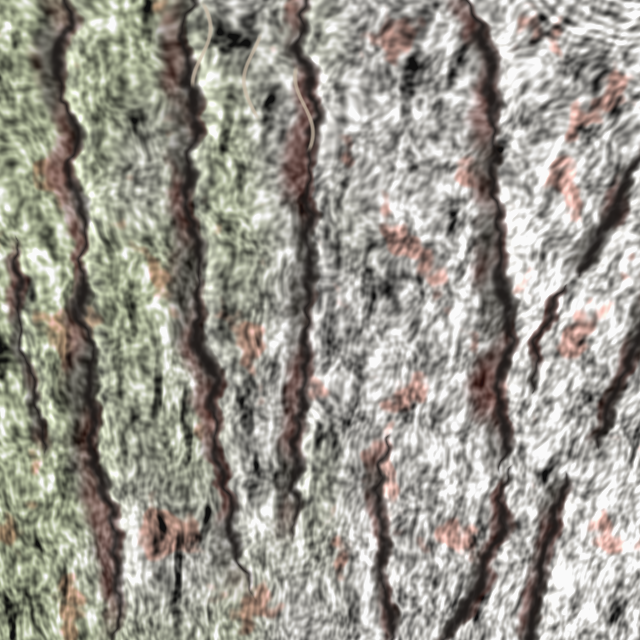
Reproduce this texture procedurally as a Shadertoy shader.

```glsl
const int FISSURES = 11;

// Top and bottom end of every fissure
const vec4 ends[FISSURES] = vec4[](
    vec4(.10, 1.08, .19, -.05), vec4(.31, 1.08, .39, .04), vec4(.475, 1.08, .45, .13),
    vec4(.71, 1.06, .77, .24), vec4(.79, .28, .70, -.03), vec4(.605, .33, .62, -.02),
    vec4(1.03, .79, .90, .56), vec4(1.02, .59, .94, .29), vec4(.90, .27, .835, -.04),
    vec4(.88, .56, .83, .38), vec4(.035, .64, .06, .28));

// Sideways bend and half width of every fissure
const vec2 bends[FISSURES] = vec2[](
    vec2(-.02, .011), vec2(-.045, .011), vec2(.02, .010), vec2(.045, .012),
    vec2(.012, .012), vec2(-.02, .009), vec2(-.012, .014), vec2(-.01, .012),
    vec2(-.015, .011), vec2(-.01, .006), vec2(-.01, .007));

vec2 gradient(vec2 cell) {
    float angle = 6.2832 * fract(sin(dot(cell, vec2(127.1, 311.7))) * 43758.5);
    return vec2(cos(angle), sin(angle));
}

float noise(vec2 p) {
    vec2 i = floor(p), f = p - i;
    vec2 u = f * f * f * (f * (f * 6. - 15.) + 10.);
    vec2 e = vec2(1, 0);
    return mix(mix(dot(gradient(i), f), dot(gradient(i + e), f - e), u.x),
               mix(dot(gradient(i + e.yx), f - e.yx), dot(gradient(i + 1.), f - 1.), u.x), u.y);
}

// Returns core darkness, brown wall and lit rim of all fissures
vec3 fissures(vec2 p) {
    vec3 result = vec3(0);
    for (int i = 0; i < FISSURES; i++) {
        vec4 e = ends[i];
        float s = (e.y - p.y) / (e.y - e.w), row = float(i) * 7.3 + .4;
        float taper = smoothstep(0., .14, s) * smoothstep(1., .86, s);
        float path = mix(e.x, e.z, s) + bends[i].x * 4. * s * (1. - s)
                   + .030 * noise(vec2(p.y * 8., row)) + .016 * noise(vec2(p.y * 31., row));
        float d = p.x - path + .006 * noise(p * 65.);
        float w = bends[i].y * taper * (.85 + 1.3 * noise(vec2(p.y * 13., row + 3.)));
        float wall = bends[i].y * (i < 4 ? 4.5 : 2.5) * (.9 + noise(vec2(p.y * 6., row + 5.)));
        float core = smoothstep(w + .004, w * .3 - .003, abs(d)) * smoothstep(0., .2, taper);
        float shade = smoothstep(-wall, -wall * .45, d) * smoothstep(.008, -.002, d - w) * taper;
        float rim = smoothstep(w, w + .008, d) * smoothstep(w + .035, w + .008, d) * taper;
        result = max(result, vec3(core, shade, rim));
    }
    return result;
}

// Pale curled fibres caught in the upper fissures
float fibres(vec2 p) {
    float amount = 0.;
    for (float i = 0.; i < 3.; i++) {
        float top = 1. - .05 * i, s = (top - p.y) / .14;
        float x = .315 + .08 * i + .014 * sin(s * 5. + i * 2.);
        amount = max(amount, smoothstep(.005, .001, abs(p.x - x))
                 * smoothstep(0., .1, s) * smoothstep(1., .9, s));
    }
    return amount;
}

void mainImage(out vec4 fragColor, in vec2 fragCoord) {
    vec2 p = fragCoord / iResolution.xy;

    // Grain leans outward toward the top on both sides
    vec2 q = p - vec2(mix(-.2, .4, p.x) * (p.y - .5), 0);
    q += .012 * vec2(noise(p * 14.), noise(p * 14. + 37.));

    // Rough surface in four sizes, with short dark slits
    float side = smoothstep(.25, .9, p.x);
    float relief = .26 * noise(q * vec2(10, 4)) + .34 * noise(q * vec2(29, 14) + 11.)
                 + .44 * noise(q * vec2(58, 36) + 23.) + .42 * noise(q * vec2(108, 82) + 41.);
    float tone = mix(.62, .76, side) + relief * mix(.92, 1.15, side);
    float slits = smoothstep(.16, .46, noise(q * vec2(36, 10) + 71.));
    tone -= .38 * slits * mix(1., .75, smoothstep(.2, .5, p.x));

    // Curved growth rings around the knot in the upper right corner
    vec2 knot = (p - vec2(1., 1.04)) * vec2(.8, 1.3);
    float radius = length(knot) + .012 * noise(p * 18.);
    tone += .17 * sin(radius * 330.) * smoothstep(.20, .12, radius);

    // Mossy left, grey middle, pale right
    float dry = smoothstep(.05, .55, p.x + .35 * noise(p * vec2(7, 4) + 5.));
    vec3 tint = mix(vec3(.99, 1.04, .86), vec3(1.01, 1., .975), dry);
    vec3 color = tone * mix(tint, vec3(1), smoothstep(.7, 1., tone));

    // Rusty patches of exposed inner bark
    float rust = smoothstep(.24, .42, noise(p * vec2(14, 9) + 19.) + .25 * noise(p * 45.));
    color = mix(color, color * vec3(.98, .74, .69), .8 * rust);

    // Fissures: lit rim, brown wall, black core
    vec3 crack = fissures(p);
    color += .13 * crack.z;
    float red = smoothstep(-.2, .3, noise(p * vec2(16, 9) + 53.));
    vec3 wallColor = mix(vec3(.35, .34, .32), vec3(.43, .31, .29), red) + .55 * relief;
    color = mix(color, wallColor, .85 * crack.y);
    color = mix(color, vec3(.12, .105, .10) + .2 * max(relief, 0.), .93 * crack.x);

    color = mix(color, vec3(.80, .74, .66), .75 * fibres(p));
    fragColor = vec4(clamp(color, .06, .98), 1);
}
```
